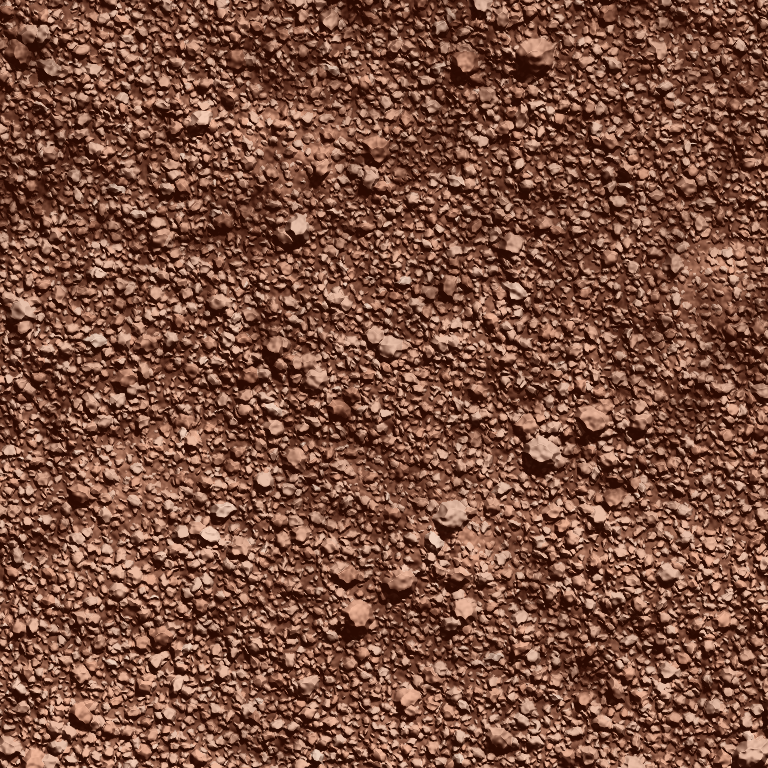
Write a WebGL 2 fragment shader that draws this texture.

```glsl
#version 300 es
precision highp float;

#define LIGHT vec3(0.28, 0.66, 0.70)
#define SHADE_COLOR vec3(0.16, 0.04, 0.008)
#define SUN_COLOR vec3(0.87, 0.685, 0.585)
#define PALE_COLOR vec3(0.90, 0.75, 0.66)
#define COARSEST 16.0
#define SIZE_RATIO 1.6
#define COVERAGE 0.06
#define COVERAGE_RATIO 3.6
#define ROUGHNESS 0.0036
#define AMBIENT 0.10
#define SUN_GAIN 1.02
#define CONTRAST 1.10

uniform vec2 u_resolution;
out vec4 fragColor;

vec3 hash3(vec2 p) {
  vec3 q = fract(p.xyx * vec3(0.1031, 0.1030, 0.0973));
  q += dot(q, q.yxz + 33.33);
  return fract((q.xxy + q.yzz) * q.zyx);
}

float cornerSlope(vec2 cell, vec2 offset) {
  return dot(hash3(cell + 7.3).xy * 2.0 - 1.0, offset);
}

float gradientNoise(vec2 p) {
  vec2 i = floor(p), f = fract(p);
  vec2 w = f * f * f * (f * (f * 6.0 - 15.0) + 10.0);
  vec2 e = vec2(1.0, 0.0);
  float low = mix(cornerSlope(i, f), cornerSlope(i + e, f - e), w.x);
  float high = mix(cornerSlope(i + e.yx, f - e.yx), cornerSlope(i + 1.0, f - 1.0), w.x);
  return mix(low, high, w.y);
}

mat2 rotation(float angle) {
  float c = cos(angle), s = sin(angle);
  return mat2(c, s, -s, c);
}

// Broad mounds and hollows, about -0.5 to 0.5
float mounds(vec2 p) {
  return gradientNoise(rotation(0.6) * p * 22.0 + 70.0);
}

// Height of one chipped stone, in units of its cell
float stoneHeight(vec2 d, vec3 shape) {
  float radius = mix(0.28, 0.51, shape.y);
  d = rotation(shape.x * 6.2832) * d / radius;
  vec2 q = abs(d) * vec2(1.0, 1.0 + 0.6 * shape.z);
  float rim = max(max(q.x, q.y), 0.74 * (q.x + q.y));
  float top = 0.66 + 0.32 * (1.0 - dot(d, d));
  float tilt = dot(shape.zx - 0.5, d);
  float lift = 0.36 * fract(shape.z * 13.0) - 0.18;
  return radius * (min(2.1 * (1.0 - rim), top) + tilt + lift);
}

// x: ground height, y: height over the floor, z: stone tint, w: paleness
vec4 terrain(vec2 p) {
  float lumps = 0.026 * gradientNoise(p * 6.0 + 3.0) + 0.016 * mounds(p);
  float clods = gradientNoise(p * 48.0 + 70.0);
  float rough = gradientNoise(rotation(0.5) * p * 115.0);
  vec2 warped = p + vec2(0.004 * gradientNoise(p * 85.0 + 40.0) + 0.005 * clods, 0.004 * rough);

  // Loose soil fills some hollows and buries the small stones
  float soil = 0.0035 * smoothstep(0.15, 0.5, gradientNoise(p * 4.0 + 21.0));
  vec4 best = vec4(0.0, soil, 0.0, 0.0);
  float scale = COARSEST, coverage = COVERAGE;

  // Stone sizes from coarse to fine; four cells reach every overlap
  for (int layer = 0; layer < 5; layer++) {
    vec2 u = rotation(0.4 + 0.7 * float(layer)) * warped * scale + float(layer) * 37.0 + 150.0;
    vec2 corner = floor(u - 0.5);
    for (int k = 0; k < 4; k++) {
      vec2 cell = corner + vec2(k & 1, k >> 1);
      vec3 place = hash3(cell);
      if (place.z > coverage) continue;
      vec3 shape = hash3(cell + 91.7);
      float h = stoneHeight(u - cell - 0.1 - 0.8 * place.xy, shape) / scale;
      if (h > best.y) {
        float pale = step(layer < 2 ? 0.75 : 0.97, shape.z);
        best.yzw = vec3(h, fract(shape.x * 7.0 + shape.y), pale);
      }
    }
    scale *= SIZE_RATIO;
    coverage *= COVERAGE_RATIO;
  }
  best.x = best.y + lumps + 0.005 * clods + ROUGHNESS * rough;
  return best;
}

// Soft shadow found by stepping over the ground toward the sun
float sunlight(vec2 p, float height, vec3 sun) {
  float blocked = -1.0, rise = sun.z / length(sun.xy);
  for (int k = 1; k <= 9; k++) {
    float reach = 0.0012 * float(k) * (1.0 + 0.15 * float(k));
    vec2 spot = p + normalize(sun.xy) * reach;
    blocked = max(blocked, terrain(spot).x - height - reach * rise);
  }
  return 1.0 - smoothstep(-0.0008, 0.0045, blocked);
}

void main() {
  vec2 p = gl_FragCoord.xy / min(u_resolution.x, u_resolution.y);
  vec3 sun = normalize(LIGHT);
  vec4 ground = terrain(p);

  // Surface direction, smoothed over a small width
  vec2 e = vec2(0.0012, 0.0);
  vec2 slope = vec2(terrain(p + e).x - terrain(p - e).x,
                    terrain(p + e.yx).x - terrain(p - e.yx).x) / (2.0 * e.x);
  vec3 normal = normalize(vec3(-slope, 1.0));

  // Sun, sky and darkening in the gaps
  float direct = max(dot(normal, sun), 0.0) * sunlight(p, ground.x, sun);
  float openness = mix(0.55, 1.0, smoothstep(0.0, 0.005, ground.y));
  float tone = (AMBIENT * normal.z + SUN_GAIN * direct) * openness;

  // Tint by stone, grit and broad patches
  float grit = gradientNoise(p * 190.0 + 11.0);
  float patches = 0.4 * gradientNoise(p * 3.0 + 50.0) + 0.4 * gradientNoise(p * 9.0 + 31.0) + 0.6 * mounds(p);
  tone *= 1.0 + 0.35 * (ground.z - 0.5) + 0.3 * grit + patches + 0.3 * (0.5 - p.y);
  tone = clamp(0.59 + CONTRAST * (tone - 0.57) + 0.04 * grit, 0.0, 1.3);
  tone = min(tone, 0.55 + 0.4 * tone);

  // Dim tones lean toward red
  vec3 color = mix(SHADE_COLOR, mix(SUN_COLOR, PALE_COLOR, ground.w), pow(vec3(tone), vec3(1.0, 1.07, 1.12)));
  color *= mix(vec3(1.03, 0.97, 0.94), vec3(0.98, 1.02, 1.05), ground.z);
  fragColor = vec4(clamp(color, 0.0, 1.0), 1.0);
}
```
